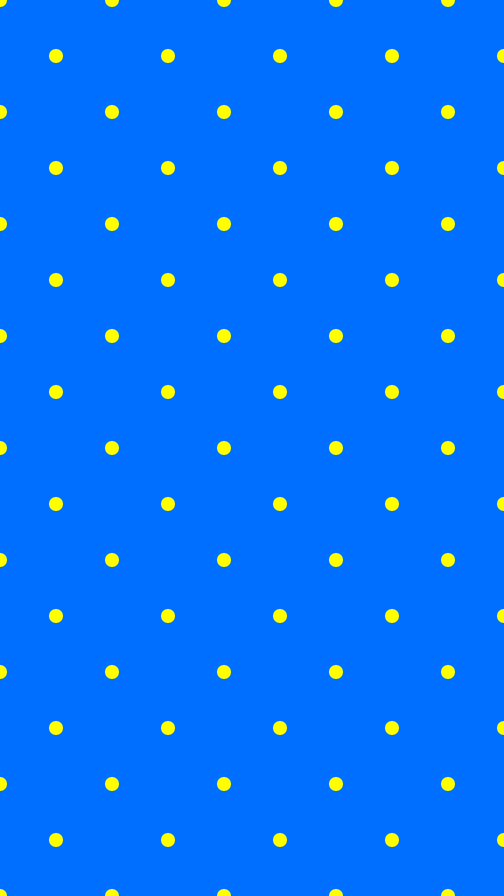
Give the GLSL for this pattern, as a WebGL 1 fragment shader.

```glsl
precision highp float;
// Small yellow polka dots on flat blue, staggered like a checkerboard.
// Two square lattices, offset by half a cell, are merged by taking the
// distance to the nearest lattice point of either one.

uniform vec2 u_resolution;

#define CELLS_DOWN 8.0                    // lattice cells over the height
#define DOT_RADIUS 0.0625                 // in cells
#define EDGE_PIXELS 1.1                   // width of the smoothed edge
#define GROUND_COLOR vec3(0.0, 0.43, 1.0)
#define DOT_COLOR vec3(1.0, 1.0, 0.0)

// Distance to the nearest point of a unit lattice with a point at the origin.
float latticeDistance(vec2 p) {
  return length(fract(p + 0.5) - 0.5);
}

void main() {
  // Cell units; the height spans a whole number of cells.
  float cellsPerPixel = CELLS_DOWN / u_resolution.y;
  vec2 p = gl_FragCoord.xy * cellsPerPixel;

  // Corner dots and centre dots of every cell.
  float dist = min(latticeDistance(p), latticeDistance(p - 0.5)) - DOT_RADIUS;

  // Coverage ramps linearly across the dot edge.
  float coverage = clamp(0.5 - dist / (EDGE_PIXELS * cellsPerPixel), 0.0, 1.0);
  gl_FragColor = vec4(mix(GROUND_COLOR, DOT_COLOR, coverage), 1.0);
}
```
